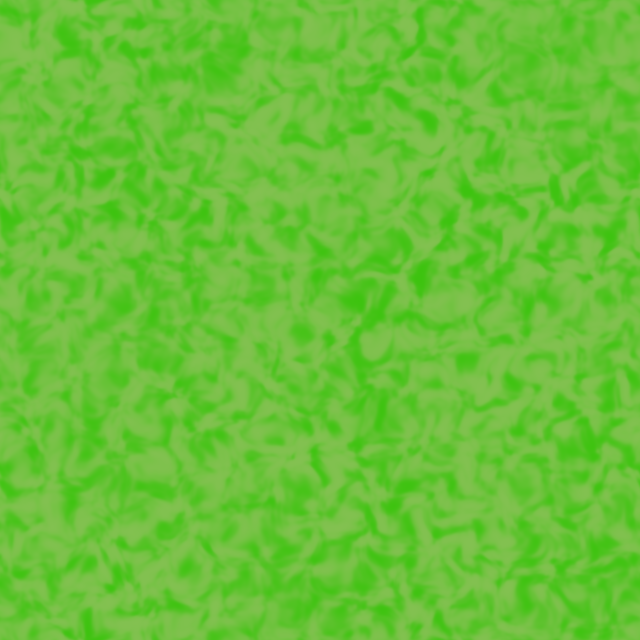
Give the GLSL for this texture, as a Shadertoy shader.

```glsl
// Seamless grass-green mottle: soft, dark, irregular blobs over a pale ground.

const vec3 DARK_GREEN = vec3(0.235, 0.765, 0.055);
const vec3 PALE_GREEN = vec3(0.515, 0.758, 0.318);
const float NOISE_DEVIATION = 0.216; // standard deviation of gradientNoise

// Integer hash of a lattice cell, returned as 0..1
float hashCell(ivec2 cell, int seed) {
    uint h = uint(cell.x) * 1597334677U ^ uint(cell.y) * 3812015801U ^ uint(seed) * 2798796415U;
    h = (h ^ (h >> 16)) * 2246822519U;
    h = (h ^ (h >> 13)) * 3266489917U;
    h ^= h >> 16;
    return float(h >> 8) / 16777216.0;
}

// Slope contribution of one lattice corner, wrapped to the repeat count
float cornerSlope(ivec2 cell, vec2 offset, int repeats, int seed) {
    ivec2 wrapped = (cell % repeats + repeats) % repeats;
    float angle = 6.28319 * hashCell(wrapped, seed);
    return dot(vec2(cos(angle), sin(angle)), offset);
}

// Gradient noise over the unit canvas, scaled to unit deviation
float gradientNoise(vec2 uv, int repeats, int seed) {
    vec2 p = uv * float(repeats);
    ivec2 cell = ivec2(floor(p));
    vec2 f = fract(p);
    vec2 blend = f * f * f * (f * (f * 6.0 - 15.0) + 10.0);
    float a = cornerSlope(cell, f, repeats, seed);
    float b = cornerSlope(cell + ivec2(1, 0), f - vec2(1.0, 0.0), repeats, seed);
    float c = cornerSlope(cell + ivec2(0, 1), f - vec2(0.0, 1.0), repeats, seed);
    float d = cornerSlope(cell + ivec2(1, 1), f - vec2(1.0, 1.0), repeats, seed);
    return mix(mix(a, b, blend.x), mix(c, d, blend.x), blend.y) / NOISE_DEVIATION;
}

// Bend the lattice so that blobs curl and join irregularly
vec2 warp(vec2 uv, float amount) {
    return uv + amount * vec2(gradientNoise(uv, 17, 1), gradientNoise(uv, 17, 2));
}

// Blobs, smaller flecks and broad drifts, with locally varying contrast
float mottle(vec2 uv) {
    vec2 bent = warp(uv, 0.005);
    float blobs = 0.76 * gradientNoise(bent, 31, 3);
    float flecks = 0.52 * gradientNoise(bent + 0.37, 49, 4);
    float specks = 0.20 * gradientNoise(bent + 0.71, 83, 5);
    float drift = 0.32 * gradientNoise(uv, 6, 6);
    float contrast = 1.0 + 0.16 * gradientNoise(uv + 0.19, 4, 7);
    return (blobs + flecks + specks) * contrast + drift;
}

// Logistic curve: keeps dark cores flat and compresses the pale tones
float toneCurve(float level, float bias, float gain) {
    return 1.0 / (1.0 + exp(-(bias + gain * level)));
}

void mainImage(out vec4 fragColor, in vec2 fragCoord) {
    vec2 uv = fragCoord / iResolution.xy;
    float paleness = toneCurve(mottle(uv), 0.75, 1.3);
    fragColor = vec4(mix(DARK_GREEN, PALE_GREEN, paleness), 1.0);
}
```
